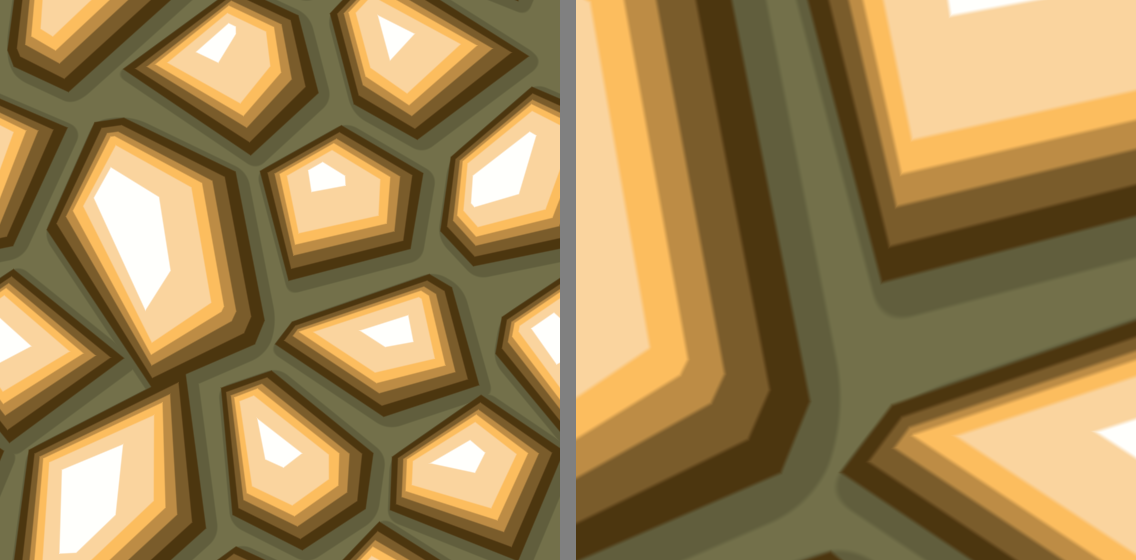
Left, the full canvas; right, a detail of the centre.
Reproduce this pattern procedurally as a three.js fragment shader.

```glsl
// Faceted amber stones on olive ground, lit from the upper left.
// Each stone is a cell of wrapped, staggered rows, cut by tilted half planes;
// nested bands are insets of those planes, wider on the side away from the light.
varying vec2 vUv;

const int STONES = 10;
const vec2 LIGHT = vec2(-0.707, 0.707);
const vec2 SHADOW_OFFSET = vec2(0.009, -0.009);
const float GAP = 0.025;

const vec3 GROUND = vec3(0.45, 0.44, 0.29);
const vec3 SHADOW = vec3(0.38, 0.37, 0.24);
const vec3 RIM = vec3(0.30, 0.21, 0.06);
const vec3 BROWN = vec3(0.48, 0.36, 0.17);
const vec3 TAN = vec3(0.74, 0.55, 0.27);
const vec3 AMBER = vec3(0.99, 0.74, 0.37);
const vec3 CREAM = vec3(0.98, 0.83, 0.62);
const vec3 GLEAM = vec3(1.0, 1.0, 0.99);

// Insets of brown, tan, amber and cream on lit and shaded sides
const vec4 LIT_INSET = vec4(0.010, 0.018, 0.023, 0.033);
const vec4 SHADE_INSET = vec4(0.021, 0.045, 0.065, 0.085);
const vec2 GLEAM_INSET = vec2(0.046, 0.128);

float hash(vec2 v) {
  return fract(sin(dot(v, vec2(12.99, 78.23))) * 4375.85);
}

// Shortest offset on the repeating canvas
vec2 wrapOffset(vec2 v) {
  return fract(v + 0.5) - 0.5;
}

vec2 rotate(vec2 v, float angle) {
  float c = cos(angle), s = sin(angle);
  return vec2(c * v.x - s * v.y, s * v.x + c * v.y);
}

float smoothMin(float a, float b, float k) {
  float h = max(k - abs(a - b), 0.0) / k;
  return min(a, b) - 0.25 * h * h * k;
}

float cover(float inside) {
  return smoothstep(-0.0018, 0.0018, inside);
}

// Every fifth stone is a large one
float isLarge(float id) {
  return 1.0 - step(0.5, mod(id, 5.0));
}

float stoneSize(float id) {
  return max(isLarge(id), 0.5 * hash(vec2(id, 83.0)));
}

// Four staggered rows of three slots; two slots stay empty for the large stones
vec2 stoneCenter(float id) {
  float slot = id + step(3.5, id) + step(7.5, id);
  float row = floor((slot + 0.5) / 3.0);
  float column = slot - 3.0 * row;
  float stagger = 0.55 * (1.0 - mod(row, 2.0)) + 0.1 * row;
  vec2 jitter = vec2(hash(vec2(id, 31.0)), hash(vec2(id, 57.0))) - 0.5;
  vec2 center = vec2((column + stagger) / 3.0, (row + 0.6) / 4.0);
  return center + 0.06 * jitter - vec2(0.0, 0.07 * isLarge(id));
}

// Inside distances of the body, its bands, its gleam and its soft shadow
void stoneLayers(vec2 p, float id, out float body, out vec4 bands,
                 out float gleam, out float shadow) {
  vec2 center = stoneCenter(id);
  float size = stoneSize(id);
  float bandScale = mix(0.88, 1.15, size);
  body = 1.0;
  bands = vec4(1.0);
  gleam = 1.0;
  shadow = 1.0;
  for (int j = 0; j < STONES; j++) {
    float other = float(j);
    if (abs(other - id) < 0.5) continue;
    vec2 toOther = wrapOffset(stoneCenter(other) - center);
    vec2 middle = toOther * (0.5 + 0.08 * (size - stoneSize(other)));
    float tilt = 0.5 * (hash(vec2(id, other + 11.0)) - 0.5);
    vec2 normal = rotate(normalize(toOther), tilt);
    float gap = GAP * mix(0.7, 1.4, hash(vec2(other + 5.0, id)));
    float edge = dot(normal, middle - p) - gap;

    // Bands taper along the edge, so facets are not parallel
    float along = dot(vec2(-normal.y, normal.x), p - middle);
    float taper = 1.0 + 4.0 * along * (hash(vec2(other, id + 23.0)) - 0.5);
    float shade = 0.5 - 0.5 * dot(normal, LIGHT);
    float width = bandScale * clamp(taper, 0.6, 1.4);
    float gleamWidth = width * mix(0.85, 1.3, hash(vec2(id + 41.0, other)));

    body = min(body, edge);
    bands = min(bands, vec4(edge) - width * mix(LIT_INSET, SHADE_INSET, shade));
    gleam = min(gleam, edge - gleamWidth * mix(GLEAM_INSET.x, GLEAM_INSET.y, shade));
    shadow = smoothMin(shadow, edge + dot(normal, SHADOW_OFFSET) + 0.013, 0.02);
  }
}

vec3 stoneColor(vec4 bands, float gleam) {
  vec3 color = mix(RIM, BROWN, cover(bands.x));
  color = mix(color, TAN, cover(bands.y));
  color = mix(color, AMBER, cover(bands.z));
  color = mix(color, CREAM, cover(bands.w));
  return mix(color, GLEAM, cover(min(gleam, bands.w)));
}

void main() {
  vec4 stones = vec4(0.0);
  float shadowMask = 0.0;
  for (int i = 0; i < STONES; i++) {
    float id = float(i);
    float body, gleam, shadow;
    vec4 bands;
    stoneLayers(wrapOffset(vUv - stoneCenter(id)), id, body, bands, gleam, shadow);
    stones = mix(stones, vec4(stoneColor(bands, gleam), 1.0), cover(body));
    shadowMask = max(shadowMask, cover(shadow));
  }
  vec3 ground = mix(GROUND, SHADOW, shadowMask);
  gl_FragColor = vec4(ground * (1.0 - stones.a) + stones.rgb, 1.0);
}
```
